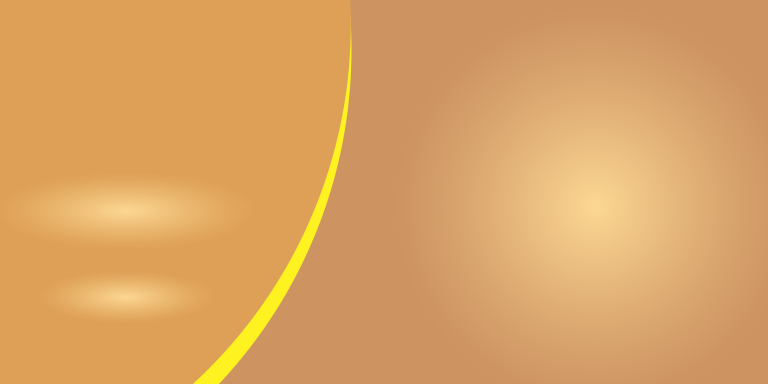
Reproduce this background procedurally as a Shadertoy shader.

```glsl
#define DISC_RADIUS   1.2682
#define RIM_CENTER    vec2(-0.3529, 0.8698)
#define DISC_CENTER   vec2(-0.3547, 0.9349)
#define GLOW_CENTER   vec2(1.5495, 0.4635)
#define GLOW_RADIUS   vec2(0.521)
#define GLOW_FALLOFF  1.25
#define CLAY_COLOR    vec3(0.805, 0.580, 0.385)
#define AMBER_COLOR   vec3(0.871, 0.628, 0.337)
#define RIM_COLOR     vec3(0.996, 0.949, 0.130)
#define LIGHT_COLOR   vec3(0.988, 0.843, 0.575)

// Antialiased coverage of a disc
float discMask(vec2 p, vec2 center, float radius) {
    float dist = length(p - center) - radius;
    return clamp(0.5 - dist * iResolution.y, 0.0, 1.0);
}

// Elliptical light, 1 at the center and 0 at the given radii
float glow(vec2 p, vec2 center, vec2 radii) {
    float fade = max(1.0 - length((p - center) / radii), 0.0);
    return pow(fade, GLOW_FALLOFF);
}

void mainImage(out vec4 fragColor, in vec2 fragCoord) {
    // Canvas height is one unit
    vec2 p = fragCoord / iResolution.y;

    // Clay ground with a large round glow
    vec3 color = mix(CLAY_COLOR, LIGHT_COLOR, glow(p, GLOW_CENTER, GLOW_RADIUS));

    // Amber disc with two flat highlights
    vec3 amber = AMBER_COLOR;
    for (int i = 0; i < 2; i++) {
        float k = float(i);
        vec2 center = vec2(0.328, 0.4505 - 0.224 * k);
        vec2 radii = vec2(0.34, 0.102) * (1.0 - 0.32 * k);
        amber = mix(amber, LIGHT_COLOR, glow(p, center, radii));
    }

    // The lower disc shows only as a tapering crescent
    color = mix(color, RIM_COLOR, discMask(p, RIM_CENTER, DISC_RADIUS));
    color = mix(color, amber, discMask(p, DISC_CENTER, DISC_RADIUS));

    fragColor = vec4(color, 1.0);
}
```
